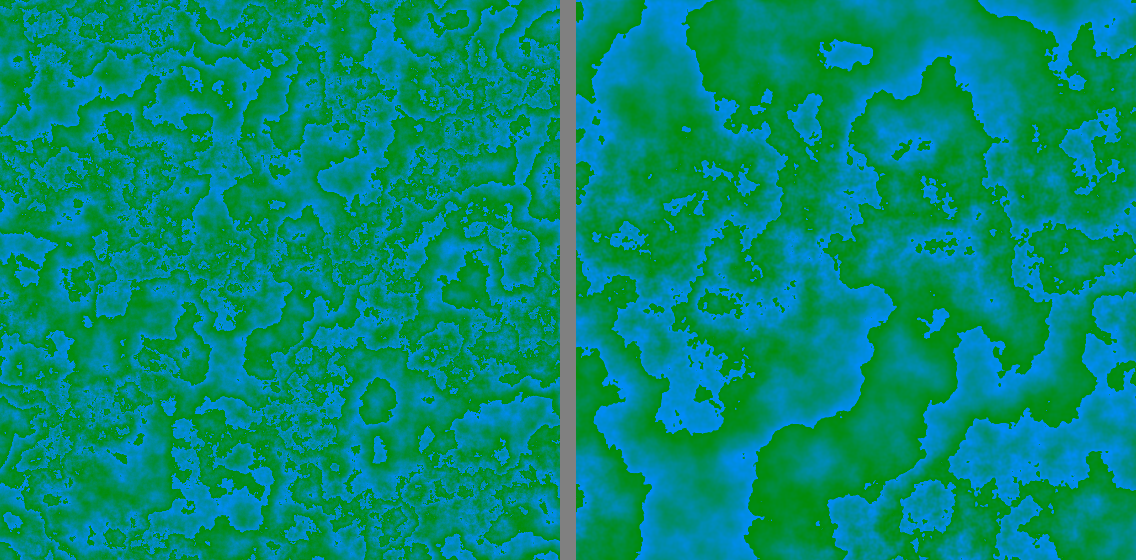
Left, the full canvas; right, a detail of the centre.
Write a Shadertoy shader that draws this texture.

```glsl
// Ragged green-to-blue mottling: rough fractal height wrapped into sharp-edged bands.

#define BASE_FREQ 6.5      // largest blotches per canvas height
#define OCTAVES 7
#define GAIN_SMOOTH 0.53   // octave gain in calm areas
#define GAIN_ROUGH 0.68    // octave gain in busy areas
#define BANDS 2.1          // colour wraps per unit of height
#define STREAK 0.30        // strength of the slanted streaks
#define GREEN_BIAS 1.2     // above 1 favours the green end
#define GREEN_END vec3(0.0, 0.55, 0.03)
#define BLUE_END vec3(0.0, 0.55, 1.0)

// Integer hash giving a unit gradient for a lattice cell
vec2 cellGradient(ivec2 cell) {
    uvec2 q = uvec2(cell + 4096);
    uint n = q.x * 1597u + q.y * 51749u;
    n = (n ^ (n >> 15)) * 1664525u + 12345u;
    n = (n ^ (n >> 13)) * 22695477u;
    n ^= n >> 16;
    float angle = float(n & 65535u) / 65536.0 * 6.28319;
    return vec2(cos(angle), sin(angle));
}

float gradientNoise(vec2 p) {
    ivec2 cell = ivec2(floor(p));
    vec2 f = fract(p);
    vec2 u = f * f * f * (f * (f * 6.0 - 15.0) + 10.0);
    float a = dot(cellGradient(cell), f);
    float b = dot(cellGradient(cell + ivec2(1, 0)), f - vec2(1.0, 0.0));
    float c = dot(cellGradient(cell + ivec2(0, 1)), f - vec2(0.0, 1.0));
    float d = dot(cellGradient(cell + ivec2(1, 1)), f - vec2(1.0, 1.0));
    return mix(mix(a, b, u.x), mix(c, d, u.x), u.y);
}

float fractalNoise(vec2 p, float gain) {
    float sum = 0.0, amplitude = 1.0;
    for (int i = 0; i < OCTAVES; i++) {
        sum += amplitude * gradientNoise(p);
        amplitude *= gain;
        p = p * 2.03 + vec2(17.3, 9.1);
    }
    return sum;
}

// Sawtooth whose falling edge is softened over about one pixel
float smoothSaw(float h) {
    float edge = clamp(0.6 * fwidth(h), 0.001, 0.3);
    float ramp = fract(h);
    return min(ramp, (1.0 - ramp) / edge);
}

void mainImage(out vec4 fragColor, in vec2 fragCoord) {
    vec2 uv = fragCoord / iResolution.y;

    // Calm and busy patches
    float busy = smoothstep(-0.35, 0.35, gradientNoise(uv * 7.0 + 31.7));
    float height = fractalNoise(uv * BASE_FREQ, mix(GAIN_SMOOTH, GAIN_ROUGH, busy));

    // Slanted streaks, stronger towards the right
    vec2 along = normalize(vec2(0.5, 0.85));
    vec2 slanted = vec2(dot(uv, along), dot(uv, vec2(-along.y, along.x)));
    float streakMask = smoothstep(0.35, 0.8, uv.x);
    height += STREAK * streakMask * gradientNoise(slanted * vec2(5.0, 20.0) + 5.3);

    // Wrapped height to colour
    float blueness = pow(smoothSaw(height * BANDS + 0.4), GREEN_BIAS);
    fragColor = vec4(mix(GREEN_END, BLUE_END, blueness), 1.0);
}
```
